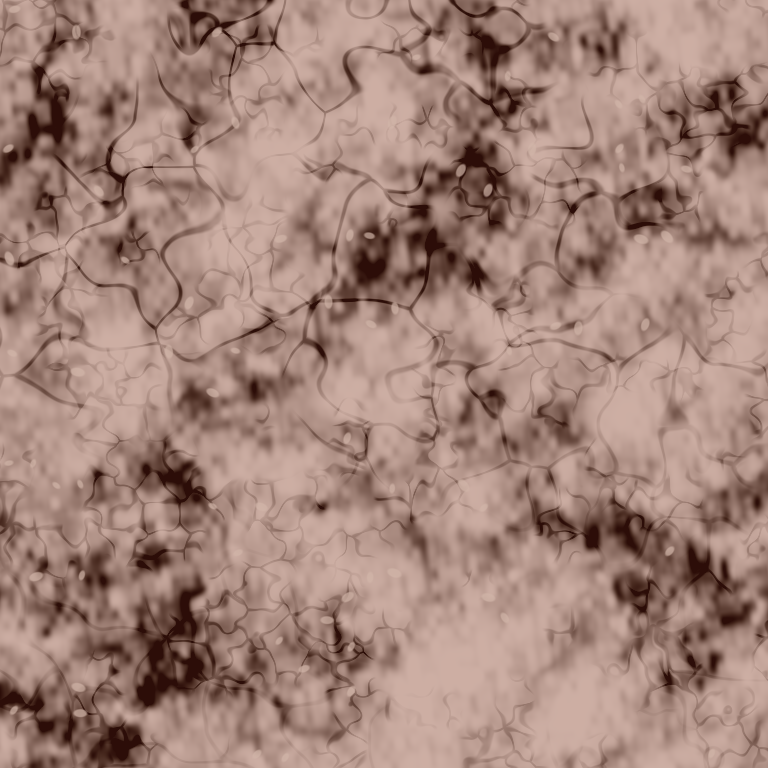
Reproduce this texture procedurally as a three.js fragment shader.

```glsl
// Dry cracked earth: pale dusty clay with dark crumbly hollows and fine fissures.
varying vec2 vUv;

float hash(vec2 p) {
  vec3 q = fract(vec3(p.xyx) * 0.1031);
  q += dot(q, q.yzx + 33.33);
  return fract((q.x + q.y) * q.z);
}

vec2 hash2(vec2 p) {
  return vec2(hash(p), hash(p + 71.7));
}

// Value noise scaled to zero mean and about unit deviation.
float noise(vec2 p) {
  vec2 i = floor(p);
  vec2 f = fract(p);
  f = f * f * (3.0 - 2.0 * f);
  float low = mix(hash(i), hash(i + vec2(1.0, 0.0)), f.x);
  float high = mix(hash(i + vec2(0.0, 1.0)), hash(i + 1.0), f.x);
  return (mix(low, high, f.y) - 0.5) / 0.215;
}

vec2 rotate(vec2 p, float angle) {
  float c = cos(angle);
  float s = sin(angle);
  return vec2(c * p.x + s * p.y, c * p.y - s * p.x);
}

vec2 warp(vec2 p, float scale, float amount) {
  return p + amount * vec2(noise(p * scale + 3.1), noise(p * scale + 47.6));
}

// Gap between the two nearest cell centres: zero on the cell borders.
float cellGap(vec2 p) {
  vec2 cell = floor(p);
  float nearest = 8.0;
  float second = 8.0;
  for (int y = -1; y <= 1; y++) {
    for (int x = -1; x <= 1; x++) {
      vec2 neighbour = cell + vec2(float(x), float(y));
      float d = length(neighbour + hash2(neighbour) - p);
      second = min(second, max(nearest, d));
      nearest = min(nearest, d);
    }
  }
  return second - nearest;
}

// Border lines of warped cells, broken up where the mask noise is low.
float cracks(vec2 p, float scale, float width, float cutoff) {
  float gap = cellGap(warp(p, scale * 2.2, 0.16 / scale) * scale);
  float mask = smoothstep(cutoff, cutoff + 0.7, noise(p * scale * 0.8 + 19.0));
  return mask * (1.0 - smoothstep(width * 0.25, width, gap));
}

// Sparse pale chips, one candidate per grid cell.
float chips(vec2 p, float scale) {
  vec2 cell = floor(p * scale);
  vec2 local = fract(p * scale) - 0.35 - 0.3 * hash2(cell);
  local = rotate(local, 6.28 * hash(cell + 5.0)) * vec2(1.0, 1.7);
  float size = 0.12 + 0.14 * hash(cell + 9.0);
  float present = step(0.93, hash(cell + 13.0));
  return present * (1.0 - smoothstep(size, size + 0.14, length(local)));
}

// Darkness to colour; zero is the middle tone of the clay.
vec3 earthColour(float darkness) {
  float z = clamp(darkness, -2.0, 2.5);
  float red = 0.672 - 0.125 * z - 0.03 * z * z;
  float warmth = smoothstep(0.15, 0.3, red);
  return vec3(red, red - 0.12, red - mix(0.14, 0.162, warmth));
}

void main() {
  vec2 p = vUv;

  // Broad hollows lean up to the right, densest along a diagonal belt.
  vec2 slanted = rotate(warp(p, 9.0, 0.018), 0.75);
  float hollows = noise(slanted * vec2(3.6, 6.5) + 11.0);
  float across = rotate(p - vec2(0.55, 0.46), 0.75).y;
  float belt = exp(-40.0 * across * across) - 0.33;

  // Clods and crumbs, with ragged outlines.
  vec2 ragged = warp(p, 42.0, 0.006);
  float clods = noise(rotate(ragged, 0.5) * vec2(13.0, 19.0) + 23.0);
  float crumbs = noise(rotate(ragged, -0.2) * vec2(40.0, 29.0) + 37.0);
  float grit = noise(rotate(p, 0.12) * vec2(98.0, 66.0) + 53.0);

  float shade = 0.5 * hollows + 0.75 * belt + 0.55 * clods;
  float roughness = mix(0.7, 1.3, smoothstep(-0.7, 1.0, shade));
  float darkness = shade + roughness * (0.5 * crumbs + 0.36 * grit);

  // Long fissures mostly above, small flaking borders everywhere.
  float upper = mix(0.35, 1.0, smoothstep(0.25, 0.65, p.y));
  float fissures = cracks(p, 8.0, 0.075, -0.4) * upper;
  float flakes = cracks(p + 4.0, 23.0, 0.16, 0.1);
  darkness += 1.4 * fissures + 0.9 * flakes - 0.1;

  vec3 colour = earthColour(darkness);
  vec3 paleChip = vec3(0.82, 0.71, 0.66);
  colour = mix(colour, paleChip, 0.7 * chips(p, 34.0));
  gl_FragColor = vec4(colour, 1.0);
}
```
